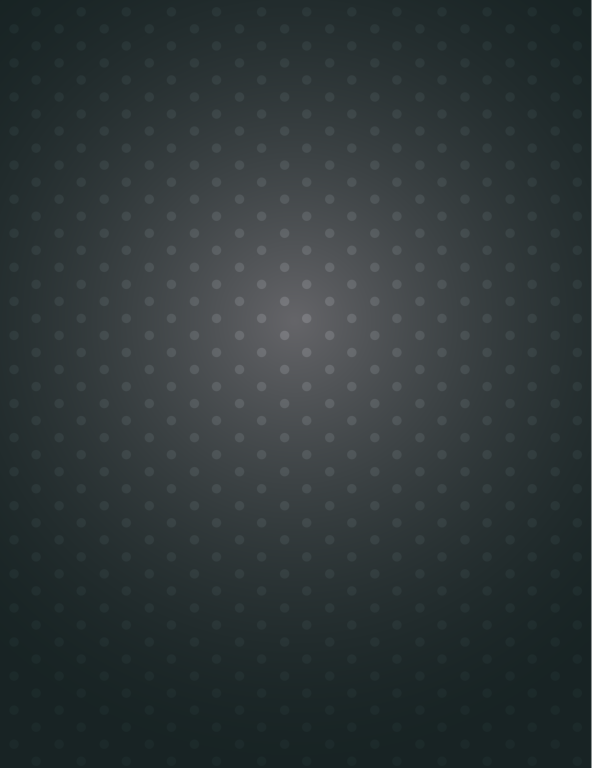
Give the GLSL for this pattern, as a WebGL 1 fragment shader.

```glsl
precision highp float;

uniform vec2 u_resolution;

// Distance to the nearest dot centre of a rectangular lattice
float latticeDistance(vec2 p, vec2 origin) {
    vec2 cell = vec2(0.07618, 0.05754);
    return length((fract((p - origin) / cell + 0.5) - 0.5) * cell);
}

// Soft spotlight fading to dark teal
vec3 spotlight(vec2 p) {
    float fade = clamp(1.0 - distance(p, vec2(0.498, 0.755)) / 0.763, 0.0, 1.0);
    return mix(vec3(0.093, 0.138, 0.14), vec3(0.395, 0.395, 0.41), pow(fade, 1.65));
}

void main() {
    // Canvas width is one unit
    vec2 p = gl_FragCoord.xy / u_resolution.x;
    float pixel = 1.0 / u_resolution.x;

    vec3 color = spotlight(p);

    // Two interleaved lattices form the staggered dots
    float d = min(latticeDistance(p, vec2(0.0237, 0.0402)),
                  latticeDistance(p, vec2(0.0610, 0.0114))) - 0.0079;
    float dots = 1.0 - smoothstep(-0.75 * pixel, 0.75 * pixel, d);
    color *= 1.0 + 0.235 * dots * mix(0.75, 1.0, smoothstep(0.0, 0.5, p.y));

    // Thin pale right edge
    float edge = clamp((p.x - 0.9983) / pixel + 0.5, 0.0, 1.0);
    color = mix(color, vec3(0.85, 0.87, 0.87), 0.6 * edge);

    gl_FragColor = vec4(color, 1.0);
}
```
